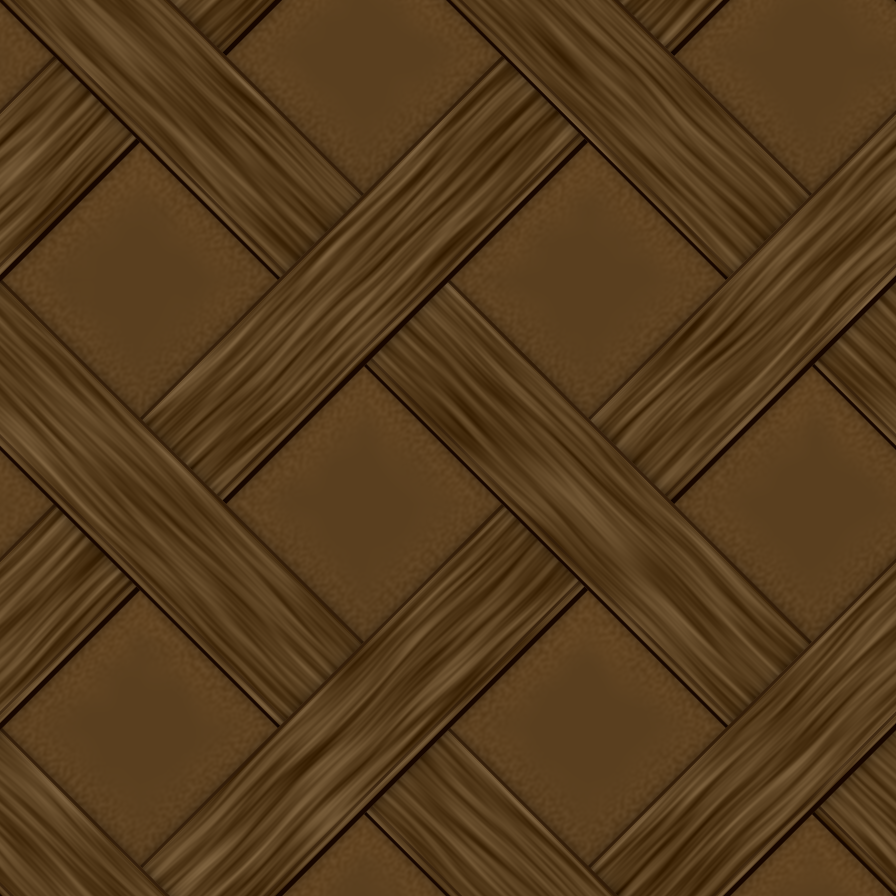
Reproduce this texture procedurally as a Shadertoy shader.

```glsl
#define REPEATS 2.0
#define CENTER vec2(0.8125, 0.375)
#define HALF_WIDTH 0.1925
#define GRAIN_SCALE vec2(2.2, 46.0)
#define GRAIN_CONTRAST 0.19
#define WOOD vec3(0.335, 0.235, 0.112)
#define PANEL vec3(0.352, 0.247, 0.122)
#define PANEL_WARM vec3(0.400, 0.277, 0.135)
#define GROOVE vec3(0.19, 0.105, 0.03)
#define INK vec3(0.09, 0.025, 0.0)

vec2 hash2(vec2 p) {
    vec3 h = fract(p.xyx * vec3(0.1031, 0.1030, 0.0973));
    h += dot(h, h.yzx + 33.33);
    return fract((h.xx + h.yz) * h.zy);
}

float gradientDot(vec2 corner, vec2 offset) {
    float angle = 6.2832 * hash2(corner).x;
    return dot(vec2(cos(angle), sin(angle)), offset);
}

float gradientNoise(vec2 p) {
    vec2 i = floor(p), f = p - i;
    vec2 w = f * f * f * (f * (f * 6.0 - 15.0) + 10.0);
    vec2 e = vec2(1.0, 0.0);
    return mix(mix(gradientDot(i, f), gradientDot(i + e, f - e), w.x),
               mix(gradientDot(i + e.yx, f - e.yx), gradientDot(i + 1.0, f - 1.0), w.x), w.y);
}

// Random offset per diagonal cell, periodic over the canvas
vec2 cellSeed(vec2 id) {
    vec2 wrapped = mod(vec2(id.x + id.y, id.x - id.y), 2.0 * REPEATS);
    return 40.0 + 150.0 * hash2(wrapped + 7.0);
}

float stroke(float d, float width, float px) {
    return 1.0 - smoothstep(0.5 * (width - px), 0.5 * (width + px), abs(d));
}

float contactShade(float d) {
    return 1.0 - 0.22 * exp(-max(d, 0.0) / 0.018);
}

// Plank: s is (along, across); the deep groove lies at positive across
vec3 plank(vec2 s, vec2 id, float grooveWidth, float contrast, float px) {
    vec2 seed = cellSeed(id);
    float bend = 0.016 * gradientNoise(s * vec2(2.5, 5.0) + seed.yx);
    vec2 g = vec2(s.x, s.y + bend);
    float grain = gradientNoise(g * GRAIN_SCALE + seed);
    grain += 0.45 * gradientNoise(g * GRAIN_SCALE * vec2(2.3, 2.1) + seed.yx);
    grain += 0.35 * gradientNoise(g * vec2(1.6, 15.0) + seed + 31.0);
    vec3 color = WOOD + contrast * GRAIN_CONTRAST * grain * vec3(1.0, 0.95, 0.85);

    // Raised lips and grooves on both long edges
    float deep = HALF_WIDTH - s.y, shallow = HALF_WIDTH + s.y;
    color += 0.045 * stroke(deep - grooveWidth - 0.008, 0.010, px);
    color += 0.040 * stroke(shallow - 0.020, 0.010, px);
    float wear = 0.6 + 0.5 * gradientNoise(vec2(s.x * 5.0, 0.5) + seed);
    color = mix(color, GROOVE, wear * stroke(deep - grooveWidth - 0.022, 0.009, px));
    color = mix(color, GROOVE, 0.9 * stroke(shallow - 0.005, 0.010, px));
    return mix(color, INK, stroke(deep - 0.5 * grooveWidth, grooveWidth, px));
}

// Smooth square panel, warm and mottled toward its rim
vec3 panel(vec2 q) {
    vec2 h = fract(q) - 0.5;
    vec2 seed = cellSeed(floor(q) + vec2(0.37, 0.0));
    float rim = max(abs(h.x), abs(h.y));
    float upward = (h.x - h.y) / (1.0 - 2.0 * HALF_WIDTH);
    float cloud = gradientNoise(h * 9.0 + seed);
    float warmth = smoothstep(0.10, 0.29, rim + 0.07 * cloud) * (0.55 + 0.4 * upward);
    vec3 color = mix(PANEL, PANEL_WARM, clamp(warmth, 0.0, 1.0));
    float speckle = gradientNoise(h * vec2(55.0, 70.0) + seed.yx);
    color += 0.06 * speckle * smoothstep(0.14, 0.30, rim);
    return color * contactShade(0.5 - HALF_WIDTH - rim);
}

void mainImage(out vec4 fragColor, in vec2 fragCoord) {
    // Diagonal coordinates: straps cross at every whole number
    vec2 p = REPEATS * fragCoord / iResolution.xy - CENTER;
    vec2 q = vec2(p.x + p.y, p.x - p.y);
    vec2 cell = floor(q + 0.5), f = q - cell;
    float px = 2.83 * 0.5 * REPEATS / min(iResolution.x, iResolution.y);
    bool risingOver = mod(cell.x + cell.y, 2.0) < 0.5;

    // Each plank is centred on the crossing where it lies on top
    vec2 toNext = vec2(f.x < 0.0 ? -1.0 : 1.0, f.y < 0.0 ? -1.0 : 1.0);
    vec2 riseShift = risingOver ? vec2(0.0) : vec2(toNext.x, 0.0);
    vec2 fallShift = risingOver ? vec2(0.0, toNext.y) : vec2(0.0);
    vec3 rising = plank(vec2(f.x - riseShift.x, f.y), cell + riseShift, 0.016, 1.1, px);
    vec3 falling = plank(vec2(f.y - fallShift.y, -f.x), cell + fallShift, 0.010, 0.9, px);
    float riseMask = stroke(f.y, 2.0 * HALF_WIDTH, px);
    float fallMask = stroke(f.x, 2.0 * HALF_WIDTH, px);

    // Layers: panel, lower strap shaded by the upper one, upper strap
    vec3 color = panel(q);
    if (risingOver) {
        color = mix(color, falling * contactShade(abs(f.y) - HALF_WIDTH), fallMask);
        color = mix(color, rising, riseMask);
    } else {
        color = mix(color, rising * contactShade(abs(f.x) - HALF_WIDTH), riseMask);
        color = mix(color, falling, fallMask);
    }
    fragColor = vec4(clamp(color, 0.0, 1.0), 1.0);
}
```
